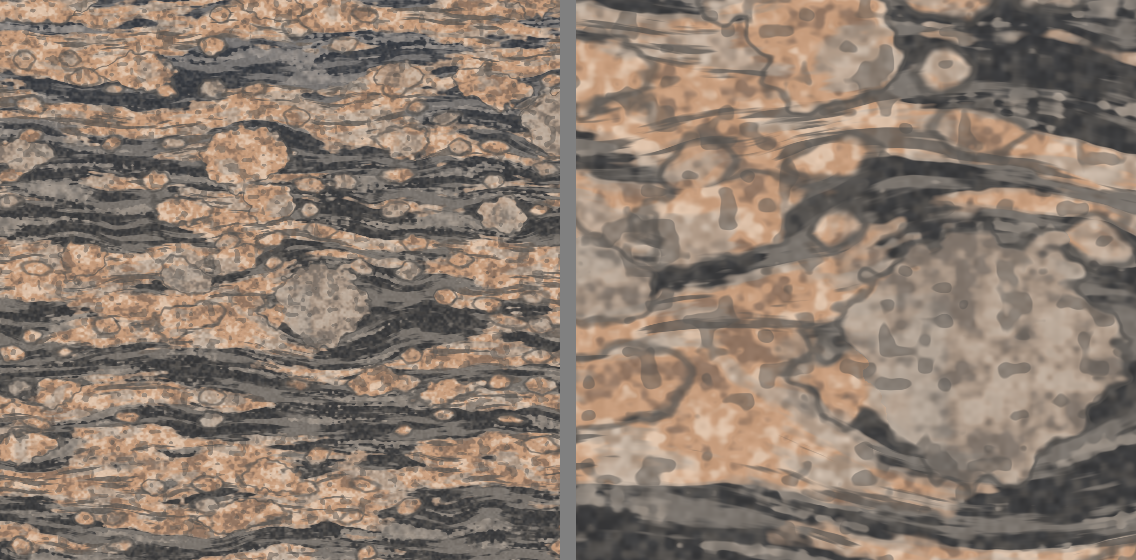
Left: the whole. Right: its middle third, enlarged.
Give the GLSL for this texture, as a Shadertoy shader.

```glsl
const vec3 BIOTITE = vec3(0.23, 0.23, 0.235);
const vec3 SLATE = vec3(0.35, 0.335, 0.32);
const vec3 ASH = vec3(0.48, 0.455, 0.43);
const vec3 PALE_QUARTZ = vec3(0.69, 0.64, 0.59);
const vec3 UMBER = vec3(0.57, 0.46, 0.385);
const vec3 SALMON = vec3(0.78, 0.615, 0.49);
const vec3 CREAM = vec3(0.87, 0.76, 0.665);

const vec2 BAND_SCALE = vec2(4.5, 25.0);
const vec2 STREAK_SCALE = vec2(15.0, 95.0);
const float BAND_LEVEL = 0.515;
const float GRAIN_SCALE = 190.0;
const float FLOW_WRAP = 0.85;

float hash(vec2 p) {
    return fract(sin(dot(p, vec2(127.1, 311.7))) * 43758.5453);
}

float noise(vec2 p) {
    vec2 i = floor(p), f = fract(p);
    f = f * f * (3.0 - 2.0 * f);
    return mix(mix(hash(i), hash(i + vec2(1, 0)), f.x),
               mix(hash(i + vec2(0, 1)), hash(i + vec2(1, 1)), f.x), f.y);
}

float fbm(vec2 p) {
    float sum = 0.0, amp = 0.53;
    for (int i = 0; i < 4; i++) {
        sum += amp * noise(p);
        p = mat2(1.99, 0.08, -0.08, 2.03) * p + 17.3;
        amp *= 0.5;
    }
    return sum;
}

// Scattered eye-shaped crystals: cover, kind and seam, plus the layer lift around them
void addCrystals(vec2 p, vec2 cell, vec2 radius, float chance, float lens, float seed,
                 float ragged, inout float lift, inout vec3 crystal) {
    vec2 home = floor(p / cell);
    for (int j = -1; j <= 1; j++)
    for (int i = -1; i <= 1; i++) {
        vec2 id = home + vec2(i, j);
        vec2 key = id + seed;
        if (hash(key) > chance) continue;
        vec2 jitter = vec2(hash(key + 3.1), hash(key + 7.7));
        vec2 d = p - (id + 0.2 + 0.6 * jitter) * cell;
        vec2 size = radius * mix(vec2(0.6), vec2(1.1), vec2(hash(key + 11.3), hash(key + 15.9)));
        float tilt = 0.5 * (hash(key + 21.4) - 0.5);
        vec2 q = vec2(d.x + tilt * d.y, d.y - tilt * d.x) / size;
        float r = mix(length(q), abs(q.y) + q.x * q.x, lens * hash(key + 27.2));
        lift += FLOW_WRAP * d.y * exp(-0.7 * dot(q, q));

        float edge = (r - 1.0) * size.y + ragged * min(size.y, 0.035);
        float cover = smoothstep(0.003, -0.003, edge);
        if (cover > crystal.x) crystal.xy = vec2(cover, hash(key + 33.8));
        crystal.z = max(crystal.z, smoothstep(0.005, 0.001, abs(edge - 0.003)));
    }
}

void mainImage(out vec4 fragColor, in vec2 fragCoord) {
    vec2 p = fragCoord / iResolution.y;
    float lumps = fbm(p * vec2(24.0, 38.0) + 5.0) - 0.5;
    float ragged = 1.3 * lumps + 0.5 * (noise(p * 95.0) - 0.5);
    float grain = noise(p * GRAIN_SCALE);
    float fineGrain = noise(p * GRAIN_SCALE * 0.55 + 41.0);

    // Crystals in three sizes
    float lift = 0.0;
    vec3 crystal = vec3(0.0);
    addCrystals(p, vec2(0.36, 0.30), vec2(0.078, 0.072), 0.5, 0.25, 2.0, ragged, lift, crystal);
    addCrystals(p, vec2(0.19, 0.115), vec2(0.062, 0.029), 0.48, 0.8, 57.0, ragged, lift, crystal);
    addCrystals(p, vec2(0.085, 0.055), vec2(0.024, 0.013), 0.4, 0.7, 93.0, ragged, lift, crystal);

    // Foliation bent around the crystals
    vec2 flow = vec2(p.x, p.y - lift);
    flow.y += 0.055 * (fbm(p * vec2(3.5, 5.0) + 9.0) - 0.5);
    flow.y += 0.011 * (noise(p * vec2(15.0, 22.0)) - 0.5);
    float band = fbm(flow * BAND_SCALE + 31.0) + 0.22 * lumps + 0.04 * (fineGrain - 0.5);
    float streak = fbm(flow * STREAK_SCALE + 13.0);
    float thread = fbm(flow * vec2(9.0, 65.0) + 71.0);

    // Dark mica with grey and pale threads
    vec3 mica = mix(BIOTITE, SLATE, smoothstep(0.25, 0.75, 0.5 * grain + 0.5 * streak));
    mica = mix(mica, ASH, smoothstep(0.47, 0.62, streak + 0.16 * (fineGrain - 0.5)));
    float paleThread = smoothstep(0.58, 0.68, thread + 0.2 * (grain - 0.5));
    mica = mix(mica, mix(ASH, PALE_QUARTZ, fineGrain), 0.85 * paleThread);
    mica += vec3(-0.015, 0.0, 0.022) * smoothstep(0.55, 1.0, p.y);

    // Granular feldspar
    float tone = 0.5 + 1.1 * (fbm(p * vec2(34.0, 52.0) + 23.0) - 0.5)
               + 0.36 * (grain - 0.5) + 0.3 * (fineGrain - 0.5);
    vec3 feldspar = mix(UMBER, SALMON, smoothstep(0.22, 0.46, tone));
    feldspar = mix(feldspar, CREAM, smoothstep(0.5, 0.76, tone));
    float quartz = smoothstep(0.52, 0.66, fbm(flow * vec2(22.0, 60.0) + 87.0));
    feldspar = mix(feldspar, PALE_QUARTZ + 0.2 * (grain - 0.5), 0.7 * quartz);

    // Bands with pale ragged rims
    float bandCover = smoothstep(BAND_LEVEL - 0.018, BAND_LEVEL + 0.018, band);
    float rim = 1.0 - smoothstep(0.0, 0.055, abs(band - BAND_LEVEL - 0.015));
    vec3 bandColor = mix(feldspar, mix(ASH, PALE_QUARTZ, grain), 0.5 * rim);
    bandColor = mix(bandColor, SLATE, 0.75 * smoothstep(0.59, 0.68, streak));
    vec3 color = mix(mica, bandColor, bandCover);

    // Crystal bodies, some greyer, with dark seams and flecks
    color = mix(color, SLATE, 0.65 * crystal.z * (1.0 - crystal.x));
    float grey = smoothstep(0.65, 0.9, crystal.y);
    vec3 body = mix(feldspar, mix(ASH, PALE_QUARTZ, smoothstep(0.2, 0.65, tone)), 0.75 * grey);
    color = mix(color, body, crystal.x);
    float fleck = smoothstep(0.69, 0.79, noise(p * vec2(85.0, 105.0) + 63.0) + 0.2 * (grain - 0.5));
    color = mix(color, SLATE, 0.5 * fleck * max(bandCover, crystal.x));

    color += 0.06 * (noise(p * GRAIN_SCALE * 1.3 + 19.0) - 0.5);
    fragColor = vec4(clamp(color, 0.0, 1.0), 1.0);
}
```
